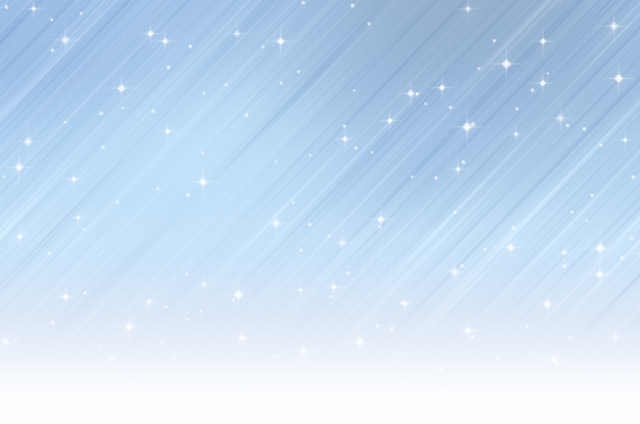
Reproduce this background procedurally as a WebGL 2 fragment shader.

```glsl
#version 300 es
precision highp float;
// Winter sky fading from steel blue to white snow light at the bottom.
// Smooth colour ramp and soft glows, fine slanted rays from layered sines,
// then hashed cells scatter four-armed sparkles and small round dots.

#define RAY_DIR vec2(0.695, 0.719)
#define RAY_STRENGTH 0.036
#define RAY_LAYERS 12
#define SPARKLE_CELL 0.125
#define SPARKLE_CHANCE 0.72
#define SPARKLE_ARM 0.062
#define DOT_CELL 0.085
#define DOT_CHANCE 0.46
#define DOT_RADIUS 0.0042

uniform vec2 u_resolution;
out vec4 fragColor;

const vec3 SNOW  = vec3(0.990, 0.993, 0.998);
const vec3 LILAC = vec3(0.865, 0.908, 0.97);
const vec3 PALE  = vec3(0.785, 0.89, 0.975);
const vec3 AZURE = vec3(0.70, 0.83, 0.95);
const vec3 BLUE  = vec3(0.615, 0.745, 0.895);
const vec3 STEEL = vec3(0.575, 0.675, 0.785);
const vec3 LIGHT = vec3(0.77, 0.895, 0.985);

vec3 hash3(vec2 cell) {
    vec3 q = fract(vec3(cell.xyx) * vec3(0.1031, 0.1030, 0.0973));
    q += dot(q, q.yxz + 33.33);
    return fract((q.xxy + q.yzz) * q.zyx);
}

// x runs along the rays, y across them.
vec2 rayFrame(vec2 p) {
    return vec2(dot(p, RAY_DIR), dot(p, vec2(RAY_DIR.y, -RAY_DIR.x)));
}

float glow(vec2 p, vec2 centre, vec2 size) {
    vec2 q = rayFrame(p - centre) / size;
    return exp(-dot(q, q));
}

vec3 skyRamp(float y) {
    vec3 c = mix(SNOW, LILAC, smoothstep(0.04, 0.28, y));
    c = mix(c, PALE, smoothstep(0.22, 0.42, y));
    c = mix(c, AZURE, smoothstep(0.42, 0.66, y));
    return mix(c, BLUE, smoothstep(0.60, 0.86, y));
}

// Sines across the rays, each fading along them; squaring keeps lines sparse.
float rays(vec2 p) {
    vec2 q = rayFrame(p);
    float sum = 0.0, freq = 34.0;
    for (int i = 0; i < RAY_LAYERS; i++) {
        float k = float(i);
        float fade = 0.5 + 0.5 * sin(q.x * (3.0 + 0.5 * k) + q.y * 13.0 + k * 2.4);
        sum += fade * sin(q.y * freq + k * k * 1.7);
        freq *= 1.31;
    }
    sum *= 0.5;
    return sum * abs(sum) / (1.0 + 0.5 * abs(sum));
}

// Soft core, wide halo and two thin tapering arms.
float sparkle(vec2 d, float size) {
    vec2 a = abs(d);
    vec2 taper = max(1.0 - a / (SPARKLE_ARM * size), 0.0);
    vec2 thin = exp(-a.yx * a.yx / 0.0000035);
    float r = length(d) / size;
    float core = 1.0 - smoothstep(0.005, 0.013, r);
    float halo = 0.22 * exp(-r / 0.014);
    return 0.72 * core + halo + 0.5 * dot(taper * sqrt(taper), thin);
}

// Lights thin out in the grey shade and in the lower left.
float density(vec2 p) {
    return 1.0 - 0.75 * glow(p, vec2(0.80, 0.88), vec2(0.22, 0.22))
               - 0.6 * glow(p, vec2(0.30, 0.42), vec2(0.20, 0.15));
}

float sparkleField(vec2 p) {
    vec2 home = floor(p / SPARKLE_CELL);
    float sum = 0.0;
    for (int j = -1; j <= 1; j++)
    for (int i = -1; i <= 1; i++) {
        vec2 cell = home + vec2(i, j);
        vec3 h = hash3(cell + 17.0);
        vec3 kind = hash3(cell + 71.0);
        vec2 centre = (cell + 0.1 + 0.8 * h.xy) * SPARKLE_CELL;
        float size = mix(0.5, 1.0, kind.x);
        float shown = step(h.z, SPARKLE_CHANCE * density(centre));
        sum += shown * mix(0.5, 1.0, kind.y) * sparkle(p - centre, size);
    }
    return sum;
}

float dotField(vec2 p, float pixel) {
    vec2 cell = floor(p / DOT_CELL);
    vec3 h = hash3(cell + 143.0);
    vec2 centre = (cell + 0.1 + 0.8 * h.xy) * DOT_CELL;
    float radius = DOT_RADIUS * mix(0.65, 1.1, fract(h.z * 37.0));
    float disc = 1.0 - smoothstep(radius - pixel, radius + pixel, length(p - centre));
    return step(h.z, DOT_CHANCE) * disc * 0.75;
}

void main() {
    vec2 p = gl_FragCoord.xy / u_resolution.y;
    float pixel = 1.0 / u_resolution.y;

    // Sky with a broad light on the left and a grey shade at the upper right
    vec3 color = skyRamp(p.y);
    float upper = smoothstep(0.30, 0.62, p.y);
    color = mix(color, LIGHT, 0.85 * upper * glow(p, vec2(0.46, 0.60), vec2(0.40, 0.27)));
    color = mix(color, LIGHT, 0.20 * upper * glow(p, vec2(1.36, 0.66), vec2(0.40, 0.16)));
    color = mix(color, STEEL, 0.90 * upper * glow(p, vec2(1.13, 1.06), vec2(0.38, 0.40)));
    color = mix(color, BLUE, 0.40 * upper * glow(p, vec2(1.03, 0.66), vec2(0.38, 0.15)));

    // Slanted rays, calm in the light and dissolving into the snow
    float rayFade = smoothstep(0.10, 0.50, p.y);
    rayFade *= 1.0 - 0.8 * glow(p, vec2(0.42, 0.54), vec2(0.28, 0.28));
    rayFade *= 1.0 - 0.5 * glow(p, vec2(0.98, 0.98), vec2(0.25, 0.22));
    color += RAY_STRENGTH * rayFade * rays(p) * vec3(1.0, 0.85, 0.6);

    // Scattered lights
    float lights = sparkleField(p) + dotField(p, pixel);
    color = mix(color, vec3(1.0), 0.88 * clamp(lights, 0.0, 1.0));
    fragColor = vec4(clamp(color, 0.0, 1.0), 1.0);
}
```
